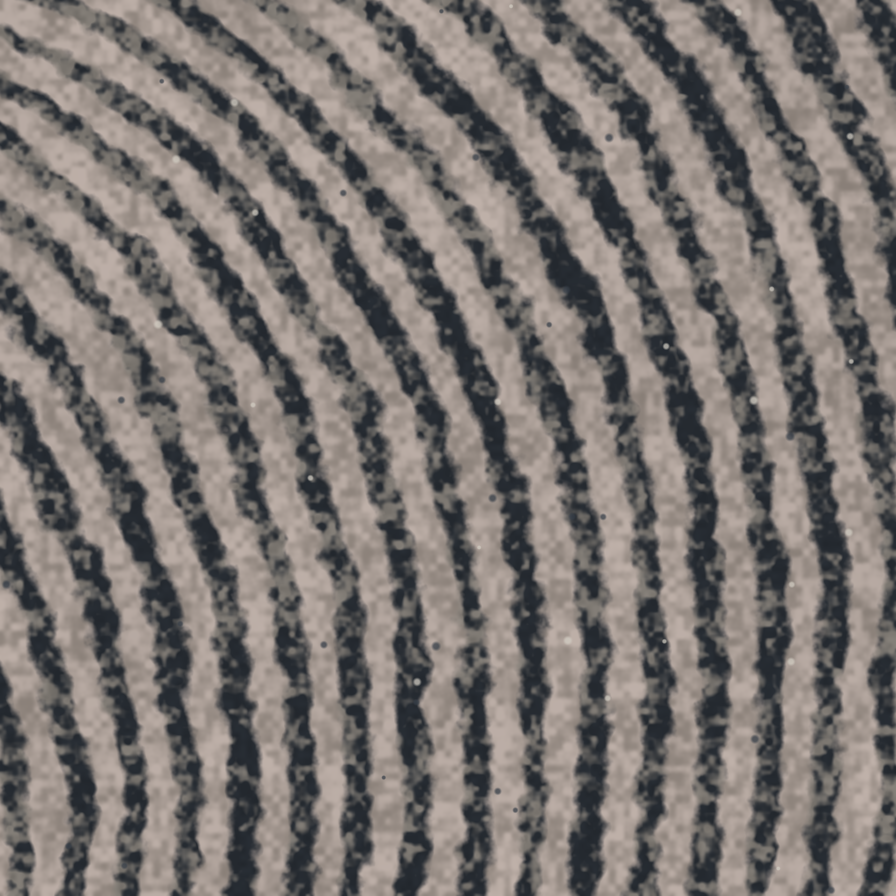
Write a Shadertoy shader that draws this texture.

```glsl
// Weathered stone carved with ragged concentric grooves, speckled with grit.

// Groove layout, in canvas heights
const vec2  CENTRE       = vec2(-0.371, 0.219);
const float BASE_RADIUS  = 1.0339;
const float SPACING      = 0.0659;
const float GROOVE_WIDTH = 0.225;   // half width, in periods
const float EDGE_SOFT    = 0.085;
const float RAGGED       = 0.30;

// Material
const vec3  RIDGE_LOW   = vec3(0.555, 0.515, 0.485);
const vec3  RIDGE_HIGH  = vec3(0.745, 0.690, 0.660);
const vec3  GROOVE_DEEP = vec3(0.145, 0.165, 0.190);
const vec3  GROOVE_GRIT = vec3(0.490, 0.470, 0.445);
const vec3  GLINT       = vec3(0.820, 0.800, 0.760);
const float GRIT_SCALE  = 92.0;
const float CHIP_SCALE  = 48.0;
const float CHIP_CHANCE = 0.022;

float hash(vec2 p) {
    vec3 q = fract(vec3(p.xyx) * 0.1031);
    q += dot(q, q.yzx + 33.33);
    return fract((q.x + q.y) * q.z);
}

float noise(vec2 p) {
    vec2 i = floor(p), f = fract(p);
    f = f * f * (3.0 - 2.0 * f);
    return mix(mix(hash(i), hash(i + vec2(1, 0)), f.x),
               mix(hash(i + vec2(0, 1)), hash(i + vec2(1, 1)), f.x), f.y);
}

float fbm(vec2 p) {
    float sum = 0.0, amp = 0.5;
    for (int i = 0; i < 4; i++) {
        sum += amp * noise(p);
        p = mat2(1.6, 1.2, -1.2, 1.6) * p + 17.3;
        amp *= 0.5;
    }
    return sum / 0.9375;
}

// Radius warped so that the arcs spread at the upper right and lean at the left
float groovePhase(vec2 p) {
    float rise = p.y - CENTRE.y;
    float below = min(rise, 0.0), above = max(rise, 0.0);
    float left = clamp(1.0 - p.x / 0.43, 0.0, 1.0);
    float lean = -0.33 * below - 0.028 * sin(8.7 * above);
    float warp = mix(-0.083 * below, lean, left);
    warp += 0.123 * max(p.x - 0.43, 0.0) * rise;
    return (length(p - CENTRE) - warp - BASE_RADIUS) / SPACING;
}

// Sparse round chips: x = coverage, y = random tone
vec2 chips(vec2 p) {
    vec2 cell = floor(p);
    float seed = hash(cell + 71.0);
    vec2 offset = 0.3 + 0.4 * vec2(hash(cell + 13.0), hash(cell + 37.0));
    float size = mix(0.12, 0.26, hash(cell + 5.0));
    float dist = length(fract(p) - offset);
    float cover = 1.0 - smoothstep(size * 0.4, size * 1.2, dist);
    return vec2(cover * step(seed, CHIP_CHANCE), hash(cell + 91.0));
}

void mainImage(out vec4 fragColor, in vec2 fragCoord) {
    vec2 p = fragCoord / iResolution.y;

    // Ragged distance from the nearest groove centre
    float phase = groovePhase(p);
    phase += 0.22 * (noise(p * 9.0) - 0.5);
    phase += RAGGED * (fbm(p * 42.0 + 3.0) - 0.5);
    float index = floor(phase + 0.5);
    float side = phase - index;

    // Width and fill change along each groove
    vec2 arm = p - CENTRE;
    float along = atan(arm.y, arm.x) * length(arm);
    float fill = noise(vec2(index * 5.3 + 40.0, along * 9.0 + 20.0));
    float worn = 1.0 - smoothstep(0.1, 0.65, length(p - vec2(0.0, 1.0)));
    float width = GROOVE_WIDTH + 0.06 * (0.5 - fill) - 0.02 * worn;
    width += 0.10 * (noise(p * 75.0 + 9.0) - 0.5);
    float groove = 1.0 - smoothstep(width - EDGE_SOFT, width + EDGE_SOFT, abs(side));

    // Smooth mottled ridges
    float mottling = 0.55 * fbm(p * 34.0 + 60.0) + 0.45 * noise(p * 120.0);
    vec3 ridge = mix(RIDGE_LOW, RIDGE_HIGH, smoothstep(0.12, 0.78, mottling));
    ridge *= 0.98 + 0.06 * (noise(p * 7.0 + 31.0) - 0.5);

    // Dark grooves scattered with grit, fuller on the inner shoulder
    float grit = 0.65 * noise(p * GRIT_SCALE) + 0.35 * noise(p * GRIT_SCALE * 1.9 + 8.0);
    float level = grit + 0.28 * (fill - 0.5) + 0.16 * worn - 0.35 * side;
    vec3 trench = mix(GROOVE_DEEP, GROOVE_GRIT, smoothstep(0.36, 0.86, level));
    trench *= 0.92 + 0.16 * noise(p * 140.0 + 2.0);
    vec3 colour = mix(ridge, trench, groove);

    // Pale flecks and small pits
    vec2 chip = chips(p * CHIP_SCALE);
    vec3 chipColour = mix(GROOVE_DEEP * 1.5, GLINT, step(0.4, chip.y));
    colour = mix(colour, chipColour, 0.75 * chip.x);

    fragColor = vec4(colour, 1.0);
}
```
